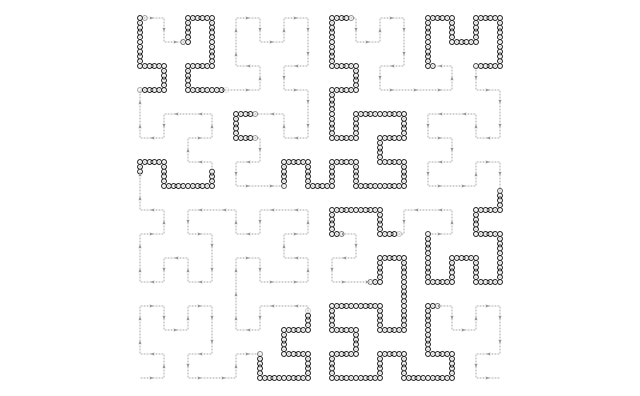
Write a Shadertoy shader that draws this pattern.

```glsl
// A 16 by 16 Hilbert curve as a thin dashed path with an arrow on each edge.
// Runs of small rings ride on it, fading where a run only partly covers a ring.
// Each pixel looks up the curve index of its grid cell and of four neighbours.

#define GRID_STEP 0.0606     // edge length, in canvas heights
#define RINGS_PER_EDGE 5.0
#define RING_RADIUS 0.1      // this and the sizes below are in edge lengths
#define RING_STROKE 0.038
#define DASHES_PER_EDGE 8.0
#define DASH_FILL 0.6
#define DASH_WIDTH 0.034
#define ARROW_HALF_LENGTH 0.09
#define ARROW_HALF_WIDTH 0.06
#define SLOT_LENGTH 2.5845   // curve length of one slot in a run
#define DASH_INK 0.42
#define RING_INK 0.95

const int SIZE = 16;
const int RUN_COUNT = 10;

// First slot and end slot of each run of rings
const vec2 RUNS[RUN_COUNT] = vec2[](
    vec2(7, 10), vec2(25, 27), vec2(31, 33), vec2(34, 37), vec2(45, 46),
    vec2(48, 58), vec2(63, 67), vec2(74, 79), vec2(81, 83), vec2(85, 95));

// Position of a grid cell along the curve
int hilbertIndex(ivec2 cell) {
    int index = 0;
    for (int bit = SIZE / 2; bit > 0; bit /= 2) {
        int right = (cell.x & bit) > 0 ? 1 : 0;
        int upper = (cell.y & bit) > 0 ? 1 : 0;
        index += bit * bit * ((3 * right) ^ upper);
        if (upper == 0) {
            if (right == 1) cell = ivec2(SIZE - 1) - cell;
            cell = cell.yx;
        }
    }
    return index;
}

// Share of one ring's interval that lies inside the runs
float runCoverage(float along) {
    float spacing = 1.0 / RINGS_PER_EDGE;
    float covered = 0.0;
    for (int i = 0; i < RUN_COUNT; i++) {
        vec2 run = RUNS[i] * SLOT_LENGTH;
        covered += max(min(along + spacing, run.y) - max(along, run.x), 0.0);
    }
    return clamp(covered / spacing, 0.0, 1.0);
}

float fillShape(float dist, float pixel) {
    return clamp(0.5 - dist / pixel, 0.0, 1.0);
}

// Dashed segment with an arrowhead at its middle; q = (along, across)
float dashedArrow(vec2 q, float pixel) {
    float dash = (abs(fract(q.x * DASHES_PER_EDGE) - 0.5) - 0.5 * DASH_FILL)
               / DASHES_PER_EDGE;
    float ends = abs(q.x - 0.5) - 0.5;
    float line = fillShape(abs(q.y) - 0.5 * DASH_WIDTH, pixel)
               * fillShape(max(dash, ends), pixel);
    vec2 slope = normalize(vec2(ARROW_HALF_WIDTH, 2.0 * ARROW_HALF_LENGTH));
    vec2 fromTip = vec2(q.x - 0.5 - ARROW_HALF_LENGTH, abs(q.y));
    float arrow = max(0.5 - ARROW_HALF_LENGTH - q.x, dot(fromTip, slope));
    return max(line, fillShape(arrow, pixel));
}

// Rings near a point on the edge that starts at the given curve index
float ringChain(vec2 q, float startIndex, float pixel) {
    float ink = 0.0;
    float nearest = round(q.x * RINGS_PER_EDGE);
    for (int i = -1; i <= 1; i++) {
        float station = clamp(nearest + float(i), 0.0, RINGS_PER_EDGE)
                      / RINGS_PER_EDGE;
        float ring = abs(length(q - vec2(station, 0.0)) - RING_RADIUS)
                   - 0.5 * RING_STROKE;
        float shape = fillShape(ring, pixel);
        if (shape > 0.0)
            ink = max(ink, shape * runCoverage(startIndex + station));
    }
    return ink;
}

void mainImage(out vec4 fragColor, in vec2 fragCoord) {
    // Grid coordinates: vertices lie on whole numbers
    vec2 p = (fragCoord - 0.5 * iResolution.xy) / (iResolution.y * GRID_STEP)
           + 0.5 * float(SIZE - 1);
    float pixel = 1.0 / (iResolution.y * GRID_STEP);
    ivec2 cell = clamp(ivec2(floor(p + 0.5)), ivec2(0), ivec2(SIZE - 1));
    int index = hilbertIndex(cell);

    float ink = 0.0;
    ivec2 offset = ivec2(1, 0);
    for (int side = 0; side < 4; side++) {
        ivec2 other = cell + offset;
        bool inside = all(greaterThanEqual(other, ivec2(0)))
                   && all(lessThan(other, ivec2(SIZE)));
        int otherIndex = inside ? hilbertIndex(other) : -9;
        if (abs(otherIndex - index) == 1) {
            bool forward = otherIndex > index;
            vec2 dir = vec2(forward ? offset : -offset);
            vec2 local = p - vec2(forward ? cell : other);
            vec2 q = vec2(dot(local, dir), dot(local, vec2(-dir.y, dir.x)));
            float first = float(min(index, otherIndex));
            ink = max(ink, DASH_INK * dashedArrow(q, pixel));
            ink = max(ink, RING_INK * ringChain(q, first, pixel));
        }
        offset = ivec2(-offset.y, offset.x);
    }
    fragColor = vec4(vec3(1.0 - ink), 1.0);
}
```
